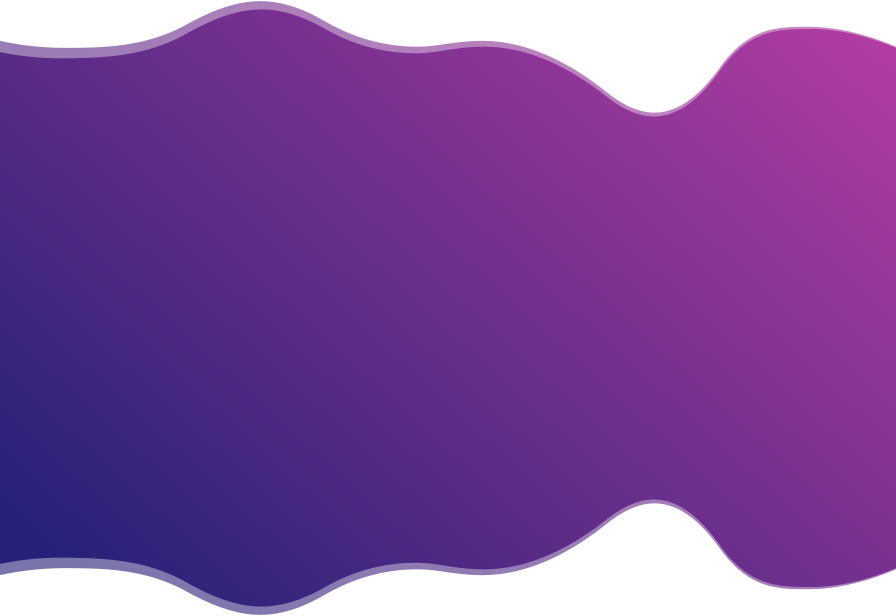
Write a Shadertoy shader that draws this background.

```glsl
// A violet to magenta diagonal gradient cut by a wavy edge, mirrored top and bottom.
// The edge is a cubic Hermite spline; a pale rim follows it and thins to the right.
// Lengths are fractions of the canvas width at a 16:11 shape.

const float HEIGHT = 0.6875;

// Each knot: position along x, inset from the canvas border, slope
const vec3 KNOTS[13] = vec3[13](
    vec3(0.0, 0.0456, 0.22), vec3(0.0729, 0.0534, 0.0), vec3(0.2083, 0.0273, -0.55),
    vec3(0.2904, 0.0013, 0.0), vec3(0.362, 0.0234, 0.58), vec3(0.4661, 0.0521, 0.0),
    vec3(0.4948, 0.0495, -0.15), vec3(0.5378, 0.0456, 0.0), vec3(0.6771, 0.1029, 0.8),
    vec3(0.7305, 0.1257, 0.0), vec3(0.8034, 0.0755, -1.4), vec3(0.9023, 0.0299, 0.0),
    vec3(1.0, 0.0521, 0.42));

// Inset of the wavy edge at x
float waveInset(float x) {
    float inset = KNOTS[0].y;
    for (int i = 0; i < 12; i++) {
        vec3 a = KNOTS[i], b = KNOTS[i + 1];
        if (x >= a.x) {
            float span = b.x - a.x;
            float t = (x - a.x) / span;
            float s = 1.0 - t;
            inset = mix(a.y, b.y, t * t * (3.0 - 2.0 * t))
                  + span * t * s * (a.z * s - b.z * t);
        }
    }
    return inset;
}

void mainImage(out vec4 fragColor, in vec2 fragCoord) {
    vec2 p = fragCoord / iResolution.xy * vec2(1.0, HEIGHT);
    float pixel = 1.0 / iResolution.x;

    // Diagonal gradient
    float t = clamp((p.x + 1.1 * p.y - 0.13) / 1.546, 0.0, 1.0);
    vec3 fill = mix(vec3(0.15, 0.13, 0.47), vec3(0.69, 0.235, 0.63), t);

    // Distance inside the mirrored edge, corrected for its slope
    float inset = waveInset(p.x);
    float slope = (waveInset(p.x + 0.001) - waveInset(p.x - 0.001)) / 0.002;
    float steep = sqrt(1.0 + slope * slope);
    float depth = min(p.y, HEIGHT - p.y) - inset;
    float rimWidth = mix(0.0125, 0.0013, p.x);
    float body = clamp(depth / steep / pixel + 0.5, 0.0, 1.0);
    float inner = clamp((depth - rimWidth) / steep / pixel + 0.5, 0.0, 1.0);

    // White ground, pale rim, full colour inside
    vec3 rim = mix(fill, vec3(1.0), 0.38);
    vec3 color = mix(vec3(1.0), mix(rim, fill, inner), body);
    fragColor = vec4(color, 1.0);
}
```
